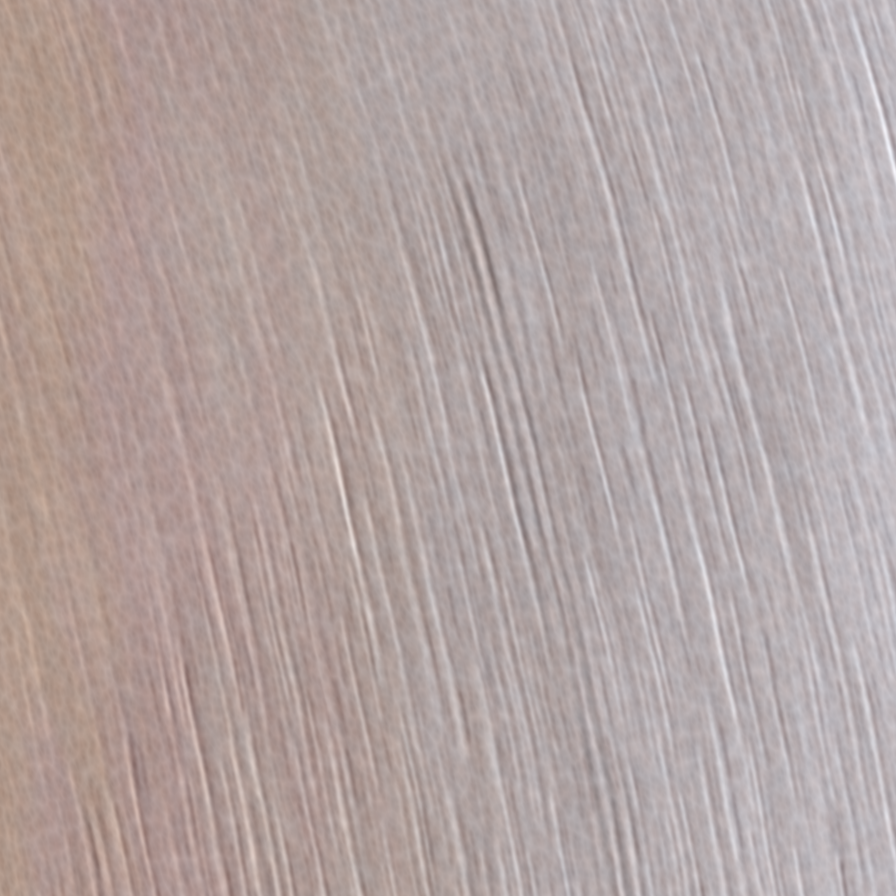
A Shadertoy shader for this texture:

```glsl
// Pale brushed surface: slanted fine scratches over a tan-to-silver gradient.

vec2 hash2(vec2 p) {
    vec3 q = fract(p.xyx * vec3(0.1031, 0.1030, 0.0973));
    q += dot(q, q.yzx + 33.33);
    return fract((q.xx + q.yz) * q.zy);
}

// Cellular noise: distance to the nearest scattered point.
float cells(vec2 p) {
    vec2 base = floor(p);
    float nearest = 2.0;
    for (int y = -1; y <= 1; y++)
        for (int x = -1; x <= 1; x++) {
            vec2 cell = base + vec2(x, y);
            vec2 away = cell + hash2(cell + 50.0) - p;
            nearest = min(nearest, dot(away, away));
        }
    return sqrt(nearest);
}

// Layered sines for slow drifts of tone and direction.
float drift(vec2 p) {
    return 0.5 * sin(p.x + 1.7 * sin(p.y * 0.8))
         + 0.3 * sin(p.y * 1.9 - p.x * 1.3 + 2.0)
         + 0.2 * sin(p.x * 3.7 + p.y * 2.3 + 4.0);
}

// Tapered scratches in jittered columns: x is the ridge, y its shadow.
vec2 scratches(vec2 q, float columns, float rows, float width, float seed) {
    vec2 sum = vec2(0.0);
    for (int i = -1; i <= 1; i++) {
        float id = floor(q.x * columns) + float(i) + 100.0;
        float along = q.y * rows + 9.0 * hash2(vec2(id, seed)).x + 20.0;
        float f = fract(along);
        vec2 rnd = hash2(vec2(id, floor(along) + seed * 7.0));
        float centre = (id - 99.5 + 0.8 * (rnd.x - 0.5)) / columns;
        float d = (q.x - centre) / width;
        float taper = smoothstep(0.0, 0.25, f) * smoothstep(1.0, 0.85, f);
        float power = taper * (0.15 + 0.85 * rnd.y * sqrt(rnd.y));
        sum += power * vec2(exp(-d * d), exp(-(d - 1.9) * (d - 1.9)));
    }
    return sum;
}

// Warm tan at the left, through pink, to cool silver at the right.
vec3 ground(float t) {
    vec3 c = mix(vec3(0.69, 0.60, 0.55), vec3(0.68, 0.59, 0.58), smoothstep(0.0, 0.18, t));
    c = mix(c, vec3(0.69, 0.63, 0.61), smoothstep(0.14, 0.40, t));
    c = mix(c, vec3(0.69, 0.65, 0.65), smoothstep(0.34, 0.58, t));
    c = mix(c, vec3(0.71, 0.68, 0.69), smoothstep(0.52, 0.78, t));
    return mix(c, vec3(0.75, 0.73, 0.75), smoothstep(0.82, 1.02, t));
}

void mainImage(out vec4 fragColor, in vec2 fragCoord) {
    vec2 p = fragCoord / iResolution.xy;

    // Grain space: x runs across the gently bowed scratches, y along them.
    vec2 q = vec2(p.x + 0.18 * p.y + 0.06 * p.y * p.y, p.y);
    q.x += 0.004 * drift(p * vec2(5.0, 4.0)) + 0.0008 * sin(p.y * 37.0 + p.x * 29.0);

    // Background tone, broken up by clouds and patches along the grain.
    float patches = drift(q * vec2(23.0, 7.0)) + 0.7 * drift(q * vec2(57.0, 11.0) + 5.0);
    float t = p.x + 0.06 * (p.y - 0.5) + 0.05 * drift(p * vec2(8.0, 6.0)) + 0.07 * patches;
    vec3 color = ground(t);
    color += 0.013 * drift(p * vec2(7.0, 9.0) + 1.0) + 0.010 * drift(q * vec2(80.0, 9.0) + 3.0);

    // Scratches turn crisp below a diagonal front, and stay soft above it.
    float front = p.x - 0.14 - 0.61 * (p.y - 0.22) + 0.04 * drift(q * vec2(60.0, 3.0));
    float crisp = smoothstep(-0.04, 0.06, front);

    vec2 broad = scratches(q, 17.0, 1.6, 0.007, 1.0);
    vec2 medium = scratches(q, 37.0, 2.4, 0.0034, 2.0);
    vec2 fine = scratches(q, 64.0, 4.2, 0.0026, 3.0);
    vec2 dashes = scratches(q, 75.0, 13.0, 0.0028, 4.0);

    float ridge = 0.03 * broad.x + mix(0.065, 0.135, crisp) * medium.x
                + mix(0.040, 0.095, crisp) * fine.x;
    float shade = 0.025 * broad.y + mix(0.025, 0.080, crisp) * medium.y
                + mix(0.020, 0.065, crisp) * fine.y
                + mix(0.025, 0.070, crisp) * dashes.x;
    color += ridge * mix(vec3(1.0, 0.95, 0.84), vec3(0.88, 1.0, 1.04), smoothstep(0.1, 0.5, p.x));
    color -= shade * vec3(0.88, 1.0, 1.0);

    // A bundle of close dark grooves with bright rims, and a faint one at lower left.
    float bundle = exp(-pow((q.x - 0.69) / 0.026, 2.0)) * smoothstep(0.88, 0.74, p.y);
    bundle += 0.7 * exp(-pow((q.x - 0.115) / 0.016, 2.0)) * smoothstep(0.16, 0.04, p.y);
    float groove = sin(q.x * 365.0 + 0.6 * sin(p.y * 9.0));
    float depth = 0.65 + 0.35 * drift(q * vec2(90.0, 13.0));
    color += bundle * depth * (0.12 * groove - 0.03);

    // Soft mottling, slightly stretched along the grain, with a hint of hue.
    float mottle = cells(q * vec2(95.0, 48.0)) - 0.48;
    float speck = cells(q * vec2(150.0, 95.0) + 20.0) - 0.48;
    float tint = cells(q * vec2(55.0, 36.0) + 70.0) - 0.48;
    color += 0.060 * mottle + 0.045 * speck + tint * vec3(-0.012, 0.015, 0.030);

    fragColor = vec4(clamp(color + 0.006, 0.0, 1.0), 1.0);
}
```
